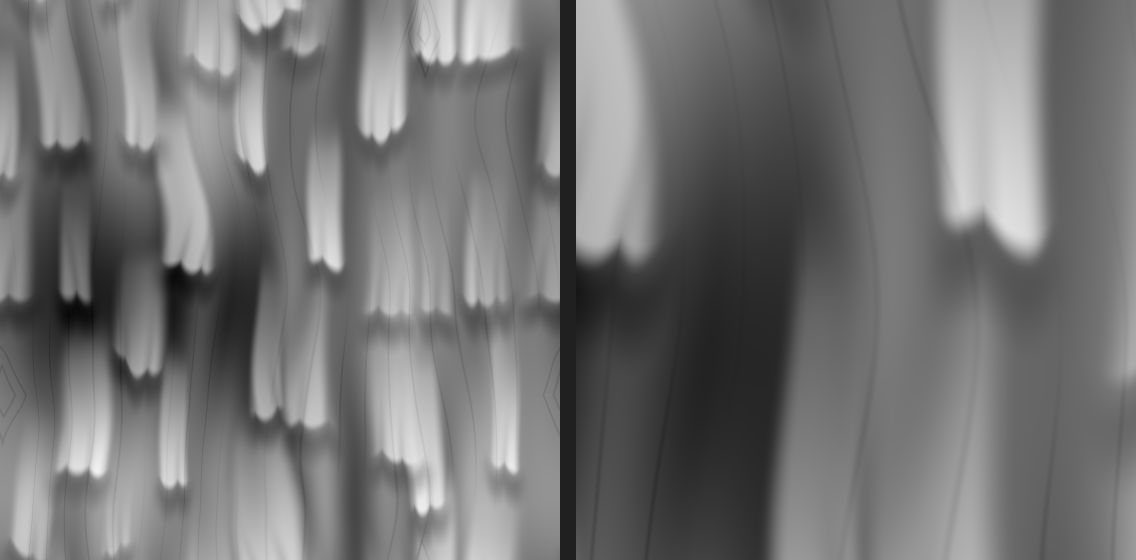
Left: the whole. Right: its middle third, enlarged.
Give the GLSL for this texture map, as a WebGL 1 fragment shader.

```glsl
precision highp float;
// Tiling height map of shaggy bark: soft, fluted, overlapping plates with lobed tips, faint cracks and knots.
uniform vec2 u_resolution;

const vec2 ORIGIN = vec2(0.37, 0.21);      // shift of the pattern in the tile
const vec2 PLATE_GRID = vec2(9.0, 3.0);    // plates across and up the tile
const vec2 HALF_WIDTH = vec2(0.048, 0.088);
const vec2 PLATE_LENGTH = vec2(0.36, 0.50);
const vec2 FLUTE_CELLS = vec2(24.0, 3.0);
const vec2 KNOT_GRID = vec2(4.0, 3.0);
const float TOP_LEVEL = 0.33;
const float TIP_LEVEL = 0.73;
const float FLUTE_DEPTH = 0.20;
const float LOBE_COUNT = 25.0;
const float LOBE_CREASE = 0.11;
const float TIP_RAGGED = 0.055;
const float TIP_SOFTNESS = 0.036;
const float TIP_SHADOW = 0.26;
const float BLEND = 0.13;
const float CRACK_COUNT = 24.0;
const float CRACK_WIDTH = 0.0028;
const float CRACK_DEPTH = 0.05;
const float KNOT_SHARE = 0.25;
const float KNOT_DEPTH = 0.055;
const float BROAD_DEPTH = 0.36;

float hash(vec2 p) {
  return fract(sin(dot(p, vec2(127.1, 311.7))) * 43758.5453);
}

// Whole-number wrap, safe against rounding in mod.
vec2 wrap(vec2 cell, vec2 count) {
  return floor(mod(cell + 0.5, count));
}

// Value noise that wraps over the unit tile.
float noise(vec2 uv, vec2 cells, float seed) {
  vec2 q = uv * cells;
  vec2 i = floor(q);
  vec2 f = q - i;
  f = f * f * (3.0 - 2.0 * f);
  vec2 a = wrap(i, cells) + seed;
  vec2 b = wrap(i + 1.0, cells) + seed;
  return mix(mix(hash(a), hash(vec2(b.x, a.y)), f.x),
             mix(hash(vec2(a.x, b.y)), hash(b), f.x), f.y);
}

float smoothMax(float a, float b, float k) {
  float h = max(k - abs(a - b), 0.0) / k;
  return max(a, b) + 0.25 * k * h * h;
}

// Thin, nearly vertical cracks that come and go.
float cracks(vec2 uv, float seed) {
  float phase = CRACK_COUNT * uv.x + 2.2 * noise(uv, vec2(6.0, 3.0), seed);
  float dist = abs(fract(phase) - 0.5) / CRACK_COUNT;
  float strength = smoothstep(0.25, 0.8, noise(uv, vec2(11.0, 4.0), seed + 5.3));
  return strength * (1.0 - smoothstep(0.0, CRACK_WIDTH, dist));
}

// One hanging plate: x is its height, y the shadow below its tip.
vec2 plate(vec2 uv, vec2 cell) {
  vec2 id = wrap(cell, PLATE_GRID);
  float seed = floor(97.0 * hash(id + 2.7)) * 0.17;
  float stagger = hash(vec2(id.x, 41.3));
  vec2 jitter = vec2(0.2 + 0.6 * hash(id + 7.1), 0.1 + 0.45 * hash(id + 11.9) + stagger);
  vec2 d = uv - (cell + jitter) / PLATE_GRID;
  d.x += d.y * 0.14 * (hash(id + 23.3) - 0.5);

  float x = abs(d.x) / mix(HALF_WIDTH.x, HALF_WIDTH.y, hash(id + 31.7));
  float reach = mix(PLATE_LENGTH.x, PLATE_LENGTH.y, hash(id + 37.1));
  if (x > 1.0 || d.y > reach || d.y < -0.06) return vec2(0.0);

  // Lobes of uneven length at the lower end
  float phase = LOBE_COUNT * uv.x + 1.8 * noise(uv, vec2(6.0, 3.0), seed + 1.9);
  float across = abs(2.0 * fract(phase) - 1.0);
  float ragged = TIP_RAGGED * noise(uv, vec2(18.0, 2.0), seed + 2.3);
  float tip = d.y - ragged - 0.012 * across * across - 0.02 * x * x;
  float fray = 1.0 - smoothstep(0.0, 0.16, tip);
  float side = 1.0 - smoothstep(0.35, 1.0, x);
  float body = side * smoothstep(0.0, TIP_SOFTNESS, tip);
  body *= 1.0 - smoothstep(0.6 * reach, reach, d.y);

  float rise = 1.0 - smoothstep(0.0, reach, d.y);
  float height = mix(TOP_LEVEL, TIP_LEVEL, rise) + 0.20 * (hash(id + 43.9) - 0.5);
  height += FLUTE_DEPTH * (noise(uv, FLUTE_CELLS, seed + 3.1) - 0.5);
  height -= LOBE_CREASE * fray * smoothstep(0.35, 1.0, across);
  float shadow = side * smoothstep(-0.05, 0.0, tip) * (1.0 - smoothstep(0.0, TIP_SOFTNESS, tip));
  return vec2(height * body, shadow);
}

// Sparse knots drawn as two nested, bent diamonds.
float knots(vec2 uv) {
  vec2 q = uv * KNOT_GRID;
  vec2 id = wrap(floor(q), KNOT_GRID);
  vec2 center = 0.4 + 0.2 * vec2(hash(id + 3.7), hash(id + 8.3));
  vec2 d = (fract(q) - center) / KNOT_GRID;
  d.x += 0.25 * d.y * (hash(id + 19.1) - 0.5);
  float size = abs(d.x) + 0.36 * abs(d.y) + 0.018 * (noise(uv, vec2(30.0, 16.0), 9.0) - 0.5);
  float ring = min(abs(size - 0.032), abs(size - 0.016));
  return step(hash(id + 53.3), KNOT_SHARE) * (1.0 - smoothstep(0.0, CRACK_WIDTH, ring));
}

void main() {
  vec2 uv = fract(gl_FragCoord.xy / u_resolution + ORIGIN);
  vec2 bent = uv;
  bent.x += 0.045 * (noise(uv, vec2(4.0, 4.0), 1.0) - 0.5);
  bent.x += 0.018 * (noise(uv, vec2(9.0, 7.0), 2.0) - 0.5);

  // Deep layer seen between the plates
  float height = 0.24 + 0.30 * noise(bent, vec2(18.0, 3.0), 4.0);
  float shadow = 0.0;
  vec2 home = floor(bent * PLATE_GRID);
  for (int j = -3; j <= 1; j++) {
    for (int i = -2; i <= 2; i++) {
      vec2 p = plate(bent, home + vec2(float(i), float(j)));
      height = smoothMax(height, p.x, BLEND);
      shadow = max(shadow, p.y);
    }
  }
  height *= 1.0 - TIP_SHADOW * shadow;

  // Broad light and dark areas, then surface marks
  height += BROAD_DEPTH * (noise(uv, vec2(4.0, 3.0), 6.0) - 0.5);
  height += 0.10 * (noise(bent, vec2(20.0, 2.0), 8.0) - 0.5);
  height -= CRACK_DEPTH * cracks(bent, 7.0) + KNOT_DEPTH * knots(bent);
  gl_FragColor = vec4(vec3(clamp(height, 0.0, 1.0)), 1.0);
}
```
